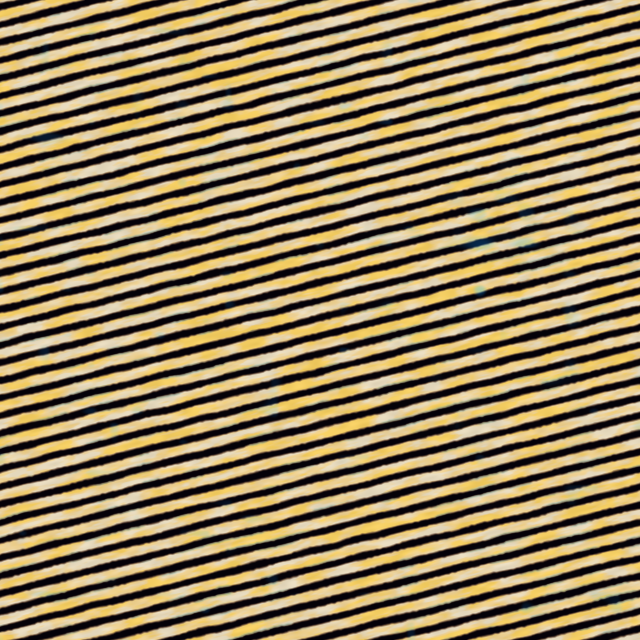
Write a three.js fragment shader that draws this pattern.

```glsl
// Slanted black stripes on streaky cream and gold fibre, with rare blue stains.
varying vec2 vUv;

const vec2 REPEATS = vec2(9.0, 36.0);   // stripes crossed along x and y
const float DARK_PHASE = 0.61;          // dark centre within one repeat

const vec3 INK   = vec3(0.015, 0.005, 0.03);
const vec3 BROWN = vec3(0.36, 0.25, 0.19);
const vec3 PALE  = vec3(0.90, 0.85, 0.74);
const vec3 SAND  = vec3(0.925, 0.81, 0.56);
const vec3 GOLD  = vec3(0.95, 0.80, 0.38);
const vec3 TEAL  = vec3(0.58, 0.80, 0.74);
const vec3 BLUE  = vec3(0.03, 0.31, 0.55);

float hash(vec2 p) {
  vec3 q = fract(p.xyx * vec3(0.1031, 0.1030, 0.0973));
  q += dot(q, q.yzx + 33.33);
  return fract((q.x + q.y) * q.z);
}

float noise(vec2 p) {
  vec2 i = floor(p);
  vec2 f = fract(p);
  f = f * f * (3.0 - 2.0 * f);
  float low = mix(hash(i), hash(i + vec2(1.0, 0.0)), f.x);
  float high = mix(hash(i + vec2(0.0, 1.0)), hash(i + vec2(1.0, 1.0)), f.x);
  return mix(low, high, f.y);
}

float fbm(vec2 p) {
  float sum = 0.0;
  float weight = 0.5;
  for (int i = 0; i < 3; i++) {
    sum += weight * noise(p);
    p = p * 2.03 + 17.3;
    weight *= 0.6;
  }
  return sum / 0.98;
}

// Distance to the nearest dark centre, in repeats: 0 to 0.5.
float stripeDistance(float phase) {
  return abs(fract(phase - DARK_PHASE + 0.5) - 0.5);
}

// Light fibre, patched from pale through sand to gold.
vec3 fibreColour(vec2 p) {
  float patches = fbm(p + 40.0);
  vec3 colour = mix(PALE, SAND, smoothstep(0.30, 0.52, patches));
  colour = mix(colour, GOLD, smoothstep(0.50, 0.70, patches));
  return colour + 0.06 * (noise(p * vec2(2.5, 2.0) + 9.0) - 0.5);
}

// Sparse stains, denser around one centre.
float stainAmount(vec2 uv, vec2 centre) {
  vec2 offset = (uv - centre) / vec2(0.10, 0.13);
  float cluster = exp(-dot(offset, offset));
  float spots = noise(uv * vec2(28.0, 42.0) + 61.0);
  float scattered = 0.35 * smoothstep(0.86, 1.0, spots);
  return max(scattered, cluster * smoothstep(0.68, 0.92, spots));
}

void main() {
  // Stripe coordinates: length along a stripe and repeats across it.
  float phase = dot(vUv, vec2(-REPEATS.x, REPEATS.y));
  float along = dot(vUv, normalize(REPEATS.yx));

  // Wavering centre line, uneven width and a fine furry edge.
  float waver = 0.10 * (noise(vec2(along * 26.0, phase)) - 0.5);
  float swell = 0.03 * (noise(vec2(along * 36.0, phase * 1.3) + 80.0) - 0.5);
  float fuzz = 0.05 * (noise(vec2(along * 190.0, phase * 3.0)) - 0.5);
  float d = stripeDistance(phase + waver) + swell + fuzz;

  // Ink fades through brown into the light fibre.
  vec3 fibre = fibreColour(vec2(along * 24.0, phase * 2.3));
  vec3 colour = mix(INK, BROWN, smoothstep(0.10, 0.22, d));
  colour = mix(colour, fibre, smoothstep(0.155, 0.29, d));

  // Cool tint on short stretches of the edges.
  float edge = smoothstep(0.14, 0.21, d) * (1.0 - smoothstep(0.25, 0.36, d));
  float tint = smoothstep(0.62, 0.85, noise(vec2(along * 28.0, phase * 1.6) + 23.0));
  colour = mix(colour, TEAL * 0.85, 0.35 * edge * tint);

  // Stains turn ink blue and fibre teal.
  float light = smoothstep(0.12, 0.28, d);
  float stain = stainAmount(vUv, vec2(0.78, 0.54));
  colour = mix(colour, mix(BLUE, TEAL, light), stain * 0.8);

  gl_FragColor = vec4(clamp(colour, 0.0, 1.0), 1.0);
}
```
